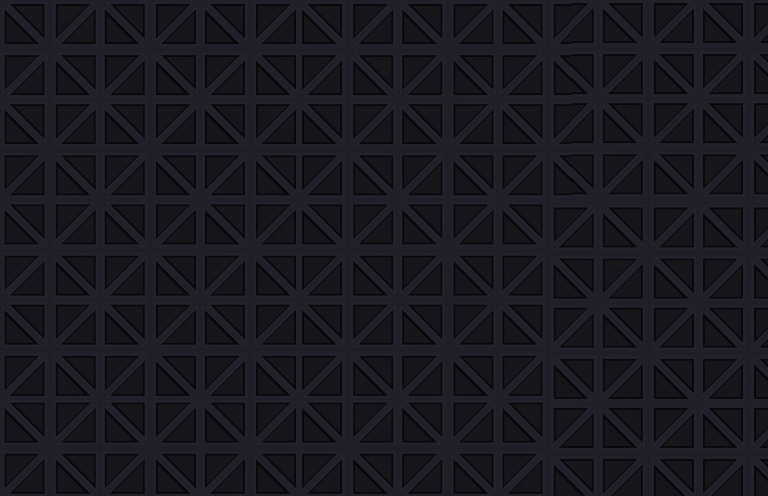
A WebGL 1 fragment shader for this pattern:

```glsl
precision highp float;
// Dark lattice of square bars and alternating diagonals over recessed triangles.

uniform vec2 u_resolution;

const float CELLS_DOWN = 9.9;
const float DIAGONAL_HALF = 0.077;
const vec3 BAR = vec3(0.122, 0.121, 0.158);
const vec3 RECESS = vec3(0.081, 0.088, 0.106);
const vec3 OUTLINE = vec3(0.025, 0.027, 0.034);

vec2 hashGradient(vec2 cell) {
    float n = fract(sin(dot(cell, vec2(127.1, 311.7))) * 4375.85);
    return vec2(cos(6.2832 * n), sin(6.2832 * n));
}

float gradientNoise(vec2 p) {
    vec2 i = floor(p);
    vec2 f = fract(p);
    vec2 u = f * f * f * (f * (f * 6.0 - 15.0) + 10.0);
    vec2 e = vec2(1.0, 0.0);
    float a = dot(hashGradient(i), f);
    float b = dot(hashGradient(i + e.xy), f - e.xy);
    float c = dot(hashGradient(i + e.yx), f - e.yx);
    float d = dot(hashGradient(i + e.xx), f - e.xx);
    return mix(mix(a, b, u.x), mix(c, d, u.x), u.y);
}

// Small slips between panels, in cell units with y pointing down.
vec2 slipPanels(vec2 p) {
    vec2 q = p + vec2(0.06 * step(5.98, p.x), 0.01);
    float right = step(10.96, p.x);
    float lower = step(4.0, p.y);
    q.y -= 0.06 * right * lower;
    q.y += 0.045 * (1.0 - right) * step(7.97, p.y);
    q.y += 0.02 * step(11.4, p.x) * (1.0 - lower);
    return q;
}

// Distance to the grid bars on each axis; odd bars are wider.
vec2 gridDistance(vec2 p) {
    vec2 line = floor(p + 0.5);
    vec2 halfWidth = mix(vec2(0.093), vec2(0.114), mod(line, 2.0));
    return abs(p - line) - halfWidth;
}

// Signed offset from the cell's diagonal, positive below it.
float diagonalOffset(vec2 f, float rising) {
    return mix(f.y - f.x, f.x + f.y - 1.0, rising) * 0.7071;
}

// Antialiased coverage of the region where d is positive.
float cover(float d, float pixel) {
    return smoothstep(-0.5 * pixel, 0.5 * pixel, d);
}

// Thin band on the bar side of an edge.
float rim(float d, float pixel) {
    return cover(d + 0.05, pixel) * (1.0 - cover(d + 0.01, pixel));
}

void main() {
    float pixel = CELLS_DOWN / u_resolution.y;
    vec2 canvas = vec2(gl_FragCoord.x, u_resolution.y - gl_FragCoord.y) * pixel;
    vec2 p = slipPanels(canvas);

    // Bars
    vec2 cell = floor(p);
    float rising = mod(cell.x + cell.y, 2.0);
    vec2 grid = gridDistance(p);
    float square = min(grid.x, grid.y);
    float offset = diagonalOffset(fract(p), rising);
    float diagonal = abs(offset) - DIAGONAL_HALF;
    float hole = min(square, diagonal);

    // Dark outlines, heaviest under the falling diagonals
    float shade = mix(0.036, 0.020, rising) + 0.014 * step(0.0, offset) * (1.0 - rising);
    float floorArea = min(square - 0.033, diagonal - shade);

    // Faint lit rims, tile joints and uneven tone on the bars
    vec2 joint = abs(mod(p, 2.0) - 1.0);
    float jointLine = 1.0 - cover(min(joint.x, joint.y) - 0.012, pixel);
    float wear = gradientNoise(canvas * 0.6);
    vec3 bar = BAR * (1.0 + 0.09 * rim(hole, pixel) + 0.03 * wear);
    bar *= 1.0 - jointLine * (0.05 + 0.08 * wear);

    vec3 recess = RECESS * (1.0 + 0.05 * gradientNoise(canvas * 1.3 + 17.0));
    vec3 color = mix(OUTLINE, recess, cover(floorArea, pixel));
    color = mix(bar, color, cover(hole, pixel));
    gl_FragColor = vec4(color, 1.0);
}
```
